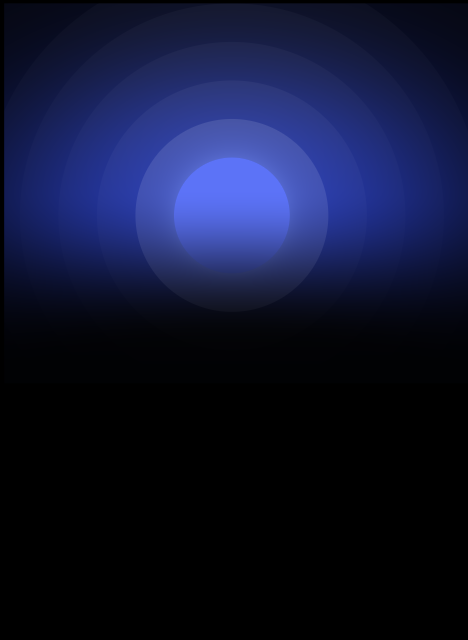
Write a WebGL 1 fragment shader that draws this background.

```glsl
precision highp float;
// Blue disc inside concentric translucent rings, sinking into black below.

uniform vec2 u_resolution;

// Layout, in canvas heights; horizontal positions are fractions of the width
const float CENTER_X = 0.4955;
const float CENTER_Y = 0.6634;
const float DISC_RADIUS = 0.0905;
const float RING_STEP = 0.0602;
const int RING_COUNT = 5;
const float PANEL_LEFT = 0.0065;
const float PANEL_BOTTOM = 0.401;
const float PANEL_TOP = 0.9948;

// Light
const vec2 GLOW_SIZE = vec2(0.378, 0.247);
const float GLOW_POWER = 2.7;
const float HALO_WIDTH = 0.022;
const float HALO_STRENGTH = 0.45;
const float FADE_TOP = 0.707;
const float FADE_BOTTOM = 0.466;
const float FADE_SIDE_DROP = 0.05;
const float RING_FADE_BOTTOM = 0.388;

// Colours
const vec3 NIGHT = vec3(0.022, 0.028, 0.065);
const vec3 FLOOR_TINT = vec3(0.004, 0.006, 0.016);
const vec3 GLOW_BLUE = vec3(0.12, 0.20, 0.68);
const vec3 HALO_BLUE = vec3(0.29, 0.40, 0.88);
const vec3 DISC_BLUE = vec3(0.36, 0.45, 0.97);
const vec3 RING_WHITE = vec3(0.93, 0.94, 1.0);

// Antialiased coverage of the region where the signed distance is negative
float coverage(float signedDistance) {
  return clamp(0.5 - signedDistance * u_resolution.y, 0.0, 1.0);
}

// Combined opacity of the nested rings, brightest toward their tops
float ringOpacity(vec2 offset) {
  float radialDistance = length(offset);
  float transmitted = 1.0;
  for (int i = 1; i <= RING_COUNT; i++) {
    float order = float(i);
    float radius = DISC_RADIUS + RING_STEP * order;
    float falloff = 1.0 / (order * order);
    float sideLevel = 0.3 + 0.6 * falloff;
    float level = mix(sideLevel, 1.0, clamp(offset.y / radius, 0.0, 1.0));
    float alpha = (0.025 + 0.10 * falloff) * level;
    transmitted *= 1.0 - alpha * coverage(radialDistance - radius);
  }
  return 1.0 - transmitted;
}

void main() {
  vec2 p = gl_FragCoord.xy / u_resolution.y;
  float aspect = u_resolution.x / u_resolution.y;
  vec2 offset = p - vec2(CENTER_X * aspect, CENTER_Y);
  float radialDistance = length(offset);

  // Wide elliptical glow
  float glow = exp(-pow(length(offset / GLOW_SIZE), GLOW_POWER));
  vec3 color = mix(NIGHT, GLOW_BLUE, glow);

  // Central disc and its halo
  float rimDistance = radialDistance - DISC_RADIUS;
  float disc = coverage(rimDistance);
  float halo = HALO_STRENGTH * exp(-max(rimDistance, 0.0) / HALO_WIDTH);
  color = mix(color, HALO_BLUE, halo);
  color = mix(color, DISC_BLUE, disc);

  // Darkness rising from below, lower at the sides
  float side = offset.x / (0.5 * aspect);
  float fadeBottom = FADE_BOTTOM - FADE_SIDE_DROP * side * side;
  color = mix(FLOOR_TINT, color, smoothstep(fadeBottom, FADE_TOP, p.y));

  // Translucent rings outside the disc
  float ringFade = smoothstep(RING_FADE_BOTTOM, FADE_TOP, p.y);
  color = mix(color, RING_WHITE, ringOpacity(offset) * ringFade * (1.0 - disc));

  // Black margins around the lit panel
  float panel = coverage(PANEL_LEFT - p.x)
              * coverage(PANEL_BOTTOM - p.y)
              * coverage(p.y - PANEL_TOP);
  gl_FragColor = vec4(color * panel, 1.0);
}
```
